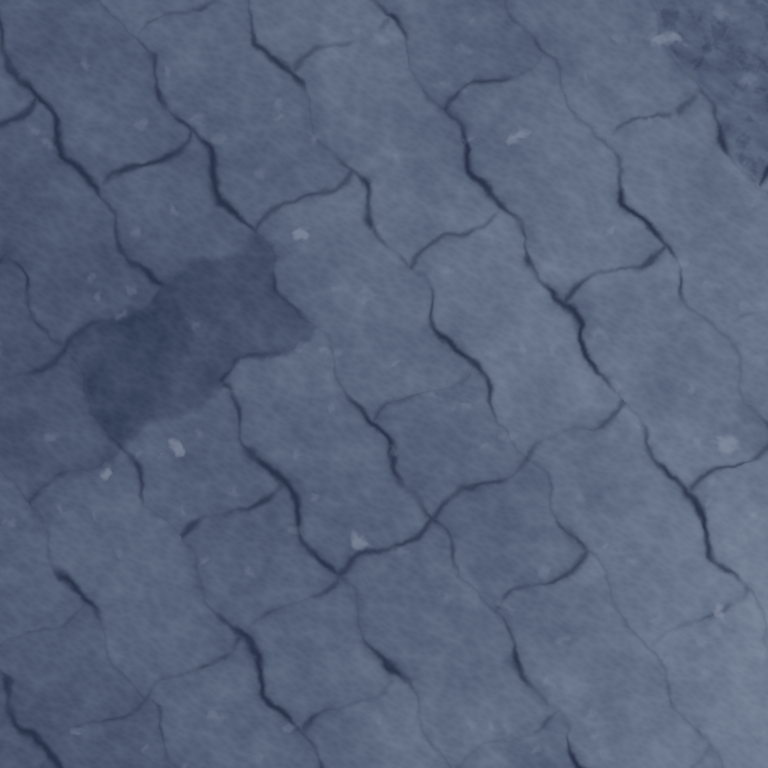
Give the GLSL for this texture, as a three.js fragment shader.

```glsl
const float TAU = 6.28318;
const float PAVER_SCALE = 6.8;                 // paver widths per canvas
const float PAVER_ANGLE = 0.555;
const vec2 PAVER_OFFSET = vec2(0.177, -1.92);
const float LONG_WAVE = 0.062;                 // zigzag of the long joints
const float CROSS_WAVE = 0.07;                 // S-bend of the cross joints
const float JOINT_WIDTH = 0.042;
const float HALF_JOINT_RATE = 0.16;
const float GRAIN_ANGLE = 0.45;
const vec2 GRAIN_SCALE = vec2(72.0, 125.0);
const float GRAIN_DEPTH = 0.34;
const float MOTTLE_DEPTH = 0.2;
const float PAVER_TINT = 0.18;
const float ROUGH_COLUMN = 5.0;                // first column of worn stone
const vec2 DAMP_CENTER = vec2(0.0, 1.5);       // dark paver laid crosswise
const vec2 DAMP_HALF_SIZE = vec2(1.0, 0.5);
const float DAMP_DEPTH = 0.3;
const vec2 WORN_CENTER = vec2(0.38, 0.56);     // where joints are most open
const vec3 STONE_DARK = vec3(0.25, 0.295, 0.39);
const vec3 STONE_LIGHT = vec3(0.44, 0.49, 0.57);
const vec3 JOINT_COLOR = vec3(0.155, 0.195, 0.285);
const vec3 CHIP_COLOR = vec3(0.56, 0.60, 0.67);

varying vec2 vUv;

float hash(vec2 p) {
  return fract(sin(dot(p, vec2(12.989, 78.233))) * 4375.85);
}

// Turns p into axes tilted by the angle a
vec2 turn(vec2 p, float a) {
  return vec2(cos(a) * p.x + sin(a) * p.y, cos(a) * p.y - sin(a) * p.x);
}

// Layered sines, roughly -1 to 1
float waves(vec2 p) {
  float sum = 0.0;
  float gain = 0.5;
  for (int i = 0; i < 4; i++) {
    sum += gain * sin(p.x + 1.7 * sin(p.y * 0.8)) * cos(p.y + 1.3 * sin(p.x * 0.7));
    p = turn(p, 1.1) * 1.9 + 2.3;
    gain *= 0.6;
  }
  return sum;
}

// Cellular noise: distance to the nearest point and its random value
vec2 cells(vec2 p) {
  vec2 id = floor(p);
  vec2 nearest = vec2(9.0, 0.0);
  for (int j = -1; j <= 1; j++) {
    for (int i = -1; i <= 1; i++) {
      vec2 c = id + vec2(float(i), float(j));
      vec2 point = c + vec2(hash(c), hash(c + 37.0));
      float d = length(p - point);
      if (d < nearest.x) nearest = vec2(d, hash(c + 71.0));
    }
  }
  return nearest;
}

// Soft-edged groove with a faint halo
float jointLine(float d, float width) {
  float r = d / width;
  return 0.85 * exp(-1.8 * r * r) + 0.15 * exp(-0.25 * r * r);
}

void main() {
  vec2 pos = vec2(vUv.x, 1.0 - vUv.y);
  vec2 p = turn(pos, -PAVER_ANGLE) * PAVER_SCALE + PAVER_OFFSET;

  // Uneven edges
  vec2 q = p + 0.055 * vec2(waves(p * 3.1), waves(p * 2.7 + 8.0));
  q += 0.02 * vec2(waves(p * 13.0), waves(p * 12.0 + 4.0));

  // Interlocking columns, staggered by half a paver
  float phase = TAU * (q.y - 0.12);
  q.x -= LONG_WAVE * (cos(phase) + 0.22 * sin(2.0 * phase));
  float column = floor(q.x);
  float across = fract(q.x);
  q.y += CROSS_WAVE * sin(TAU * across);
  float row = floor(q.y + 0.5);
  vec2 paver = vec2(column, floor((q.y - mod(column, 2.0)) * 0.5));

  // The damp paver bridges two columns
  vec2 dampEdge = abs(q - DAMP_CENTER) - DAMP_HALF_SIZE;
  float damp = smoothstep(0.06, -0.06, max(dampEdge.x, dampEdge.y));

  // Long joints, filled in places
  vec2 worn = (pos - WORN_CENTER) / 0.3;
  float open = 0.25 * exp(-dot(worn, worn)) - 0.06;
  float longDist = min(across, 1.0 - across);
  float longFade = smoothstep(-0.25, 0.45, waves(p * 1.9 + 3.0) + open);
  float width = JOINT_WIDTH * (1.0 + 0.35 * waves(p * 6.0 + 5.0));
  float longJoint = jointLine(longDist, width * mix(0.6, 1.1, longFade));
  float innerJoint = damp * step(abs(q.x - DAMP_CENTER.x), 0.5);
  longJoint *= mix(0.16, 0.95, longFade) * (1.0 - 0.85 * innerJoint);

  // Cross joints, with a few at half length
  float crossHash = hash(vec2(column, row) + 19.0);
  float isFull = 1.0 - mod(row + column, 2.0);
  float isHalf = step(1.0 - HALF_JOINT_RATE, crossHash);
  float crossFade = mix(isHalf * 0.6, mix(0.3, 0.95, crossHash), isFull);
  crossFade *= mix(0.2, 1.0, smoothstep(-0.35, 0.3, waves(p * 2.6 + 11.0) + open));
  float crossDist = abs(q.y - row);
  float crossJoint = jointLine(crossDist, width * mix(0.65, 1.1, crossFade));
  float joint = max(longJoint, crossJoint * crossFade);

  // Stone shade: broad light, paver tint, mottling and damp
  float shade = 0.45 + 0.42 * (pos.x - 0.5) + 0.28 * pos.x * pos.y;
  shade += 0.12 * (1.0 - pos.x) * (1.0 - pos.y);
  shade += PAVER_TINT * (hash(paver + 5.0) - 0.5);
  shade += MOTTLE_DEPTH * (waves(p * 1.1 + 6.0) + 0.75 * waves(p * 3.7 + 1.0));
  shade -= DAMP_DEPTH * damp * (1.0 + 0.4 * waves(p * 4.0));

  // Crumbly grain over soft blotches
  vec2 grainPos = turn(pos, GRAIN_ANGLE) + 0.004 * waves(p * 6.0);
  float grain = cells(grainPos * GRAIN_SCALE).x - 0.48;
  float coarse = cells(grainPos * GRAIN_SCALE * 0.42 + 9.0).x - 0.48;
  float blotch = cells(p * 4.5 + 0.3 * waves(p * 7.0)).x - 0.48;
  shade += GRAIN_DEPTH * (0.55 * grain + 0.45 * coarse - 0.35 * blotch);

  // Worn stone and the dusty band beside the joints
  float rough = smoothstep(ROUGH_COLUMN, ROUGH_COLUMN + 0.08, q.x);
  float pits = smoothstep(-0.1, 0.5, waves(p * 9.0));
  shade -= rough * (0.16 + 0.5 * coarse + 0.3 * pits);
  float edgeDist = min(longDist, crossDist + 1.0 - isFull);
  shade += 0.18 * smoothstep(0.18, 0.03, edgeDist) * waves(p * 3.0 + 2.0);

  vec3 color = mix(STONE_DARK, STONE_LIGHT, clamp(shade, -0.3, 1.15));
  color = mix(color, JOINT_COLOR, joint);

  // Pale chips and flecks
  vec2 chip = cells(p * 1.5 + 0.15 * waves(p * 7.0));
  float chipMask = step(0.92, chip.y) * smoothstep(0.14, 0.02, chip.x + 0.15 * coarse);
  vec2 fleck = cells(p * 4.0 + 0.3 * waves(p * 9.0));
  float fleckMask = step(0.84, fleck.y) * smoothstep(0.28, 0.0, fleck.x + 0.2 * coarse);
  color = mix(color, CHIP_COLOR, max(0.55 * chipMask, 0.24 * fleckMask));

  gl_FragColor = vec4(color, 1.0);
}
```
